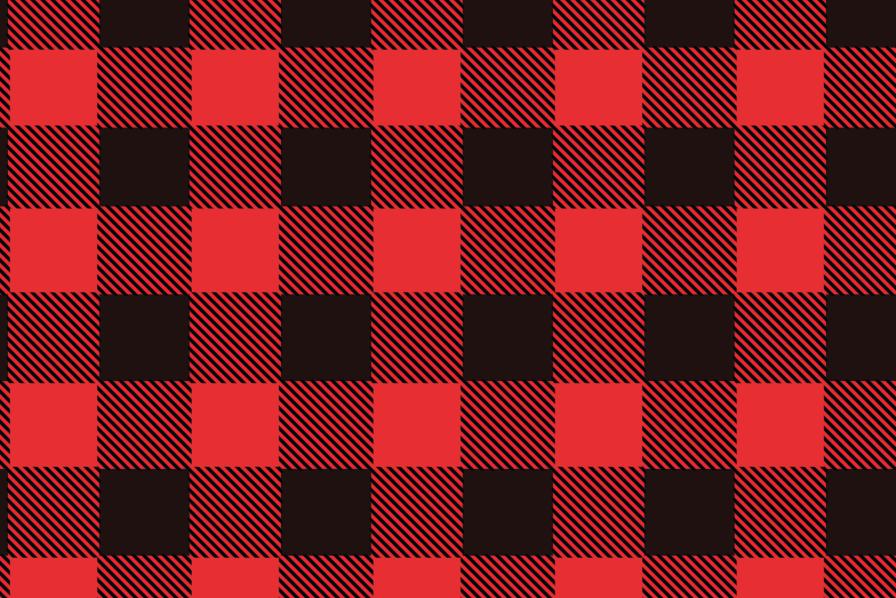
Give the GLSL for this pattern, as a Shadertoy shader.

```glsl
// Red and black buffalo check with diagonal twill where the bands cross.

// Lengths are fractions of the canvas height.
const vec2  CHECK        = vec2(0.1519, 0.1460);  // size of one square
const vec2  ORIGIN       = vec2(0.0137, 0.0703);  // corner of square (0, 0)
const float SHORT_FROM   = 4.0;                   // rows above this are shorter
const float SHORT_HEIGHT = 0.1328;
const float TWILL_COUNT  = 9.0;                   // stripes along one square
const float TWILL_DUTY   = 0.53;                  // black share of each stripe
const float OVERHANG     = 0.0030;                // stripe ends past the edges
const float SOFTNESS     = 0.0016;

const vec3 SOLID_RED   = vec3(0.905, 0.185, 0.200);
const vec3 TWILL_RED   = vec3(0.960, 0.140, 0.185);
const vec3 SOLID_BLACK = vec3(0.125, 0.065, 0.065);
const vec3 TWILL_BLACK = vec3(0.035, 0.020, 0.025);
const vec3 FRAY_TINT   = vec3(0.000, 0.065, 0.050);  // paler stripe edges

// Soft coverage of the region where the signed distance is positive.
float cover(float dist, float soft) {
    return smoothstep(-soft, soft, dist);
}

// Distance to the nearest band edge, positive inside the odd (dark) bands.
float darkBand(float cell, float size) {
    return (0.5 - abs(mod(cell - 0.5, 2.0) - 1.0)) * size;
}

// Distance inside the falling diagonal stripes.
float twillStripe(vec2 p) {
    float pitch = CHECK.x / TWILL_COUNT;
    float offset = abs(fract((p.x + p.y) / pitch) - 0.5);
    return (0.5 * TWILL_DUTY - offset) * pitch * inversesqrt(2.0);
}

void mainImage(out vec4 fragColor, in vec2 fragCoord) {
    vec2 p = fragCoord / iResolution.y;
    float soft = max(SOFTNESS, 0.6 / iResolution.y);

    // Check coordinates, with the upper rows compressed
    vec2 cell = (p - ORIGIN) / CHECK;
    float rowHeight = CHECK.y;
    if (cell.y > SHORT_FROM) {
        cell.y = SHORT_FROM + (cell.y - SHORT_FROM) * CHECK.y / SHORT_HEIGHT;
        rowHeight = SHORT_HEIGHT;
    }

    // Dark columns and dark rows; even rows are dark
    float column = darkBand(cell.x, CHECK.x);
    float row = darkBand(cell.y + 1.0, rowHeight);
    float a = cover(column, soft);
    float b = cover(row, soft);
    float twill = a + b - 2.0 * a * b;

    // Solid squares and the red ground of the twill
    vec3 color = mix(SOLID_RED, SOLID_BLACK, a * b);
    color = mix(color, TWILL_RED, twill);

    // Black stripes, whose ends notch the neighbouring solid squares
    float edge = min(abs(column), abs(row));
    float stripeZone = max(twill, cover(OVERHANG - edge, soft));
    float stripe = cover(twillStripe(p - ORIGIN), soft);
    color = mix(color, TWILL_BLACK, stripe * stripeZone);
    color += FRAY_TINT * 4.0 * stripe * (1.0 - stripe) * stripeZone;

    fragColor = vec4(color, 1.0);
}
```
